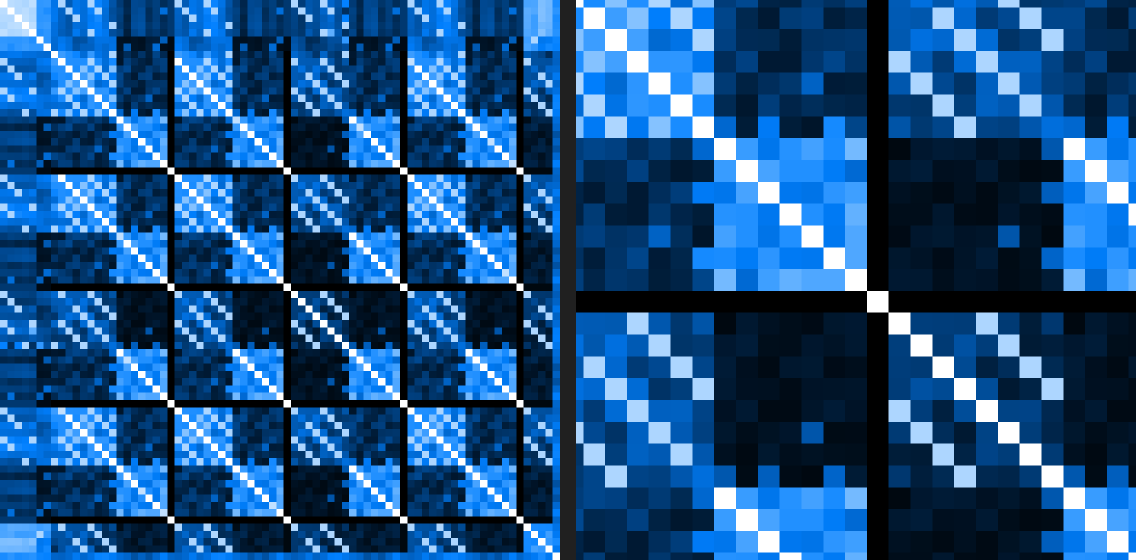
Left: the whole. Right: its middle third, enlarged.
Reproduce this pattern procedurally as a Shadertoy shader.

```glsl
const int CELLS = 77;          // cells across and down
const int PERIOD = 16;         // cells per repeat
const int INTRO_END = 5;       // first cell of the intro's tail
const int FIRST_REPEAT = 7;
const int PHASE = 8;           // offset of the repeats
const int OUTRO = 72;
const int VARIANT = 40;        // start of the darker repeat
const int HALF_REPEAT = 8;
const float NOISE_SPREAD = 0.28;
const float SPARK_CHANCE = 0.09;
const float SPARK_GAIN = 0.3;
const float ECHO_CHANCE = 0.62;
const float ECHO_LEVEL = 0.84;

// Kinds of section along each axis
const int VERSE = 0, DARK_VERSE = 1, CHORUS = 2, GAP = 3;
const int INTRO = 4, TAIL = 5, END = 6, LAST = 7;

// Mean similarity of two kinds, lower triangle row by row
const float LEVEL[36] = float[36](
    0.52,
    0.31, 0.20,
    0.18, 0.07, 0.54,
    0.00, 0.00, 0.00, 0.95,
    0.43, 0.31, 0.24, 0.22, 0.76,
    0.36, 0.22, 0.08, 0.04, 0.64, 0.54,
    0.27, 0.18, 0.10, 0.03, 0.72, 0.52, 0.50,
    0.45, 0.43, 0.42, 0.40, 0.64, 0.50, 0.52, 1.00);

float hash(vec2 p) {
    vec3 q = fract(vec3(p.xyx) * 0.1031);
    q += dot(q, q.yzx + 33.33);
    return fract((q.x + q.y) * q.z);
}

// Same value for a pair in either order
float pairHash(int a, int b, float seed) {
    return hash(vec2(min(a, b), max(a, b)) * 7.31 + seed);
}

int phaseOf(int i) {
    return (i + PERIOD - PHASE) % PERIOD;
}

int kindOf(int i) {
    if (i < INTRO_END) return INTRO;
    if (i < FIRST_REPEAT) return TAIL;
    if (i == CELLS - 1) return LAST;
    if (i >= OUTRO) return END;
    int phase = phaseOf(i);
    if (i == FIRST_REPEAT) return VERSE;
    if (phase == PERIOD - 1) return GAP;
    if (phase >= HALF_REPEAT) return CHORUS;
    return i >= VARIANT && i < VARIANT + HALF_REPEAT ? DARK_VERSE : VERSE;
}

// Steady sections share one key, which draws their noise out into streaks
int noiseKey(int i, int kind) {
    bool steady = kind == INTRO || kind == TAIL || kind == LAST;
    return steady ? PERIOD + kind : phaseOf(i);
}

bool chorusEdge(int phase) {
    return phase == HALF_REPEAT || phase == PERIOD - 2;
}

float similarity(ivec2 cell) {
    int i = cell.x, j = cell.y;
    if (i == j) return 1.0;
    int a = kindOf(i), b = kindOf(j);
    int low = min(a, b), high = max(a, b);
    int pi = phaseOf(i), pj = phaseOf(j);
    float level = LEVEL[high * (high + 1) / 2 + low];
    int offset = abs(i - j);

    // Exact repeats form the parallel diagonals
    if (a == b && offset % PERIOD == 0 && a != INTRO)
        return pairHash(i, j, 5.7) > 0.93 ? 0.88 : 1.0;
    if (a == GAP || b == GAP) return level;

    // Broken echoes every four cells
    bool melodic = a != CHORUS && b != CHORUS && high != LAST && high != TAIL;
    bool bothIntro = low == INTRO;
    if (melodic && !bothIntro && offset % 4 == 0 && pairHash(pi, pj, 3.1) < ECHO_CHANCE)
        return ECHO_LEVEL;
    if (high == VERSE && offset % 2 == 0 && pairHash(pi, pj, 9.4) < 0.3)
        return 0.76;

    // Cell noise with scattered bright sparks
    float streak = pairHash(noiseKey(i, a), noiseKey(j, b), 1.9);
    float grain = mix(streak, pairHash(pi, pj, 6.3), 0.2);
    float value = level + (grain - 0.5) * min(1.3 * level, NOISE_SPREAD);
    if (level > 0.05 && level < 0.35 && pairHash(pi, pj, 12.6) < SPARK_CHANCE)
        value += SPARK_GAIN;

    // Pale rims of the chorus squares
    if (low == CHORUS && high == CHORUS && (chorusEdge(pi) || chorusEdge(pj)))
        value += 0.12 * step(0.35, pairHash(pi, pj, 15.2));
    return value;
}

// Black to blue to white
vec3 ramp(float v) {
    return clamp(vec3(2.0 * v - 1.0, v, 2.0 * v), 0.0, 1.0);
}

void mainImage(out vec4 fragColor, in vec2 fragCoord) {
    vec3 sum = vec3(0.0);
    // Four samples per pixel smooth the cell edges
    for (int s = 0; s < 4; s++) {
        vec2 shift = vec2(s % 2, s / 2) * 0.5 - 0.25;
        vec2 uv = (fragCoord + shift) / iResolution.xy;
        uv.y = 1.0 - uv.y;
        ivec2 cell = clamp(ivec2(uv * float(CELLS)), ivec2(0), ivec2(CELLS - 1));
        sum += ramp(similarity(cell));
    }
    fragColor = vec4(sum / 4.0, 1.0);
}
```
